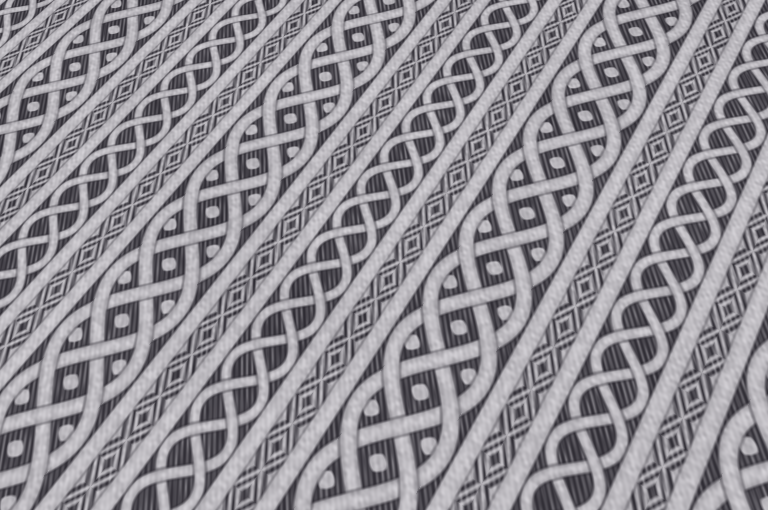
Reproduce this pattern procedurally as a Shadertoy shader.

```glsl
// Woven rug seen at a slant: wide dotted plaits, narrow plaits and diamond rows
// between plain stripes. A projective map gives cloth coordinates; the bands
// repeat across it, and sine strands cross over and under along it.

#define SOFT 0.006          // edge softness, in band repeats
#define KNOT 0.27           // length of one wide knot, in band repeats
#define SMALL_KNOT 0.1755   // length of one narrow knot or diamond
#define WIDE_SWING 0.153    // sideways reach of the wide strands
#define NARROW_SWING 0.088
#define WIDE_STRAND 0.027   // half widths
#define NARROW_STRAND 0.018
#define STRIPE 0.028
#define RIBS 9.0            // warp lines per knot
#define DARK vec3(0.165, 0.155, 0.185)
#define LIGHT vec3(0.785, 0.775, 0.795)

const float PI = 3.14159265;

float hash(vec2 p) {
    vec3 q = fract(vec3(p.xyx) * 0.1031);
    q += dot(q, q.yzx + 33.33);
    return fract((q.x + q.y) * q.z);
}

float noise(vec2 p) {
    vec2 i = floor(p), f = fract(p);
    f = f * f * (3.0 - 2.0 * f);
    return mix(mix(hash(i), hash(i + vec2(1, 0)), f.x),
               mix(hash(i + vec2(0, 1)), hash(i + vec2(1, 1)), f.x), f.y);
}

float fill(float d) { return 1.0 - smoothstep(-SOFT, SOFT, d); }

// Rounded yarn: bright along the middle, dimmer at its edges
float yarn(float d, float halfWidth) {
    float t = clamp(d / halfWidth, 0.0, 1.0);
    return 0.96 - 0.24 * t * t;
}

// Lays n sine strands over the tone; lower strands first, then upper ones
float plait(float tone, vec2 p, int n, float swing, float knot, float halfWidth) {
    float count = float(n);
    float rate = 2.0 * PI / (count * knot);
    float column = round(acos(clamp(p.x / swing, -1.0, 1.0)) * count / PI);
    float parity = cos(PI * column);
    for (int layer = 0; layer < 2; layer++) {
        for (int i = 0; i < n; i++) {
            float angle = p.y * rate + 2.0 * PI * float(i) / count;
            float slope = swing * rate * cos(angle);
            bool over = slope * parity > 0.0;
            if (over != (layer == 1)) continue;
            float d = abs(p.x - swing * sin(angle)) / sqrt(1.0 + slope * slope);
            tone = mix(tone, tone * 0.55, fill(d - halfWidth - 0.006));
            tone = mix(tone, yarn(d, halfWidth), fill(d - halfWidth));
        }
    }
    return tone;
}

// Rounded lozenges in the cells between the wide strands
float dots(vec2 p) {
    float y = p.y / KNOT;
    vec2 side = vec2(abs(p.x) - 0.107, (fract(y + 0.5) - 0.5) * KNOT);
    vec2 middle = vec2(p.x, (fract(y) - 0.5) * KNOT);
    float d = min(dot(pow(abs(side), vec2(1.5)), vec2(1)),
                  dot(pow(abs(middle), vec2(1.5)), vec2(1)));
    return fill(pow(d, 0.6667) - 0.030);
}

// Nested diamonds whose outer lines meet as crosses, with side triangles
float diamonds(vec2 p) {
    float y = abs(fract(p.y / SMALL_KNOT) - 0.5) * 2.0;
    float d = abs(p.x) / 0.050 + y;
    float scale = 0.042;
    float ring = fill((abs(d - 0.49) - 0.15) * scale);
    float cross_ = fill((abs(d - 1.02) - 0.14) * scale);
    float corner = fill((1.48 - d) * scale);
    return max(ring, max(cross_, corner)) * 0.88;
}

void mainImage(out vec4 fragColor, in vec2 fragCoord) {
    vec2 q = (fragCoord - 0.5 * iResolution.xy) / iResolution.y;

    // Slanted view to cloth: u counts band repeats, v counts knots
    float depth = 1.0 + 0.0666 * q.x - 0.415 * q.y;
    float u = (1.591 * q.x - 1.326 * q.y + 0.6466) / depth;
    float v = (3.722 * q.x + 6.769 * q.y - 0.12) / depth;
    float wide = fract(u + 0.5) - 0.5;
    float narrow = fract(u) - 0.5;
    float across = abs(wide);
    float y = v * KNOT;

    // Dark ground with fine warp lines
    float warp = (v + 5.1 * u) * RIBS;
    float rib = 0.5 + 0.5 * cos(2.0 * PI * warp);
    float grain = noise(vec2(warp * 2.0, v * 7.0));
    float tone = 0.03 + 0.26 * rib * (0.5 + grain) + 0.08 * grain;

    // Raised bands
    if (across < 0.215) {
        float shift = 0.35 * clamp(1.0 - floor(u + 0.5), 0.0, 1.0);
        vec2 p = vec2(wide, y + shift * KNOT);
        tone = mix(tone, 0.90, dots(p));
        tone = plait(tone, p, 4, WIDE_SWING, KNOT, WIDE_STRAND);
    } else if (across < 0.365) {
        tone = mix(tone, 0.95, diamonds(vec2(across - 0.29, y + 0.20)));
    } else {
        tone = plait(tone, vec2(narrow, y), 3, NARROW_SWING, SMALL_KNOT, NARROW_STRAND);
    }

    // Plain stripes with a thin dark seam
    float stripe = min(abs(across - 0.215), abs(across - 0.365));
    tone = mix(tone, tone * 0.6, fill(stripe - STRIPE - 0.005));
    tone = mix(tone, yarn(stripe, STRIPE * 1.3), fill(stripe - STRIPE));

    // Uneven weft stitches and slow wear
    float stitch = noise(vec2(u * 70.0 + v * 4.0, v * 22.0)) - 0.5;
    float wear = noise(vec2(u * 3.0, v * 0.8)) - 0.5;
    tone += smoothstep(0.3, 0.8, tone) * (0.17 * stitch + 0.05 * (rib - 0.5)) + 0.04 * wear;
    fragColor = vec4(mix(DARK, LIGHT, clamp(tone, 0.0, 1.08)), 1.0);
}
```
